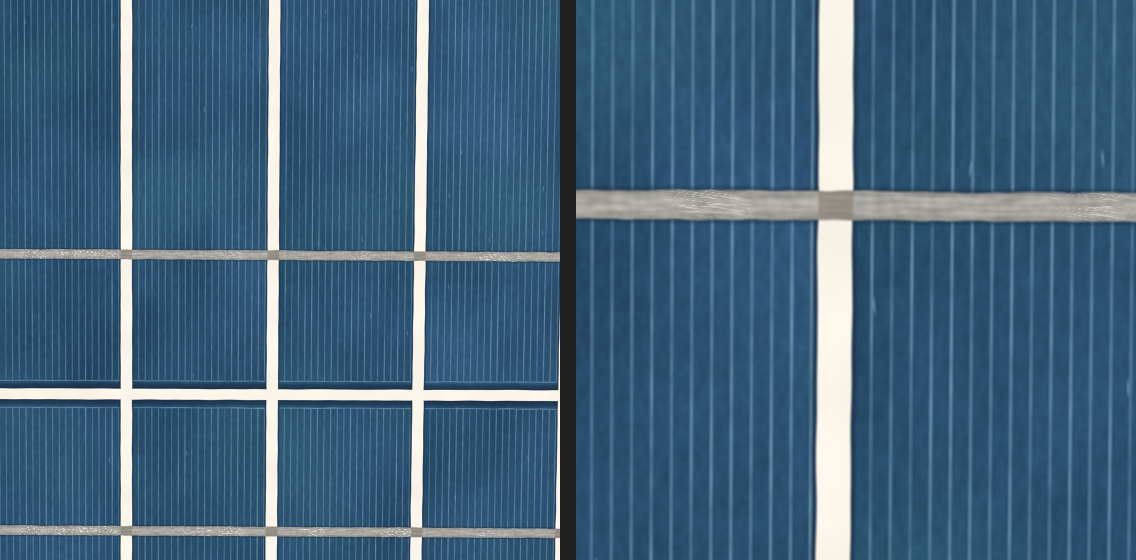
Left: the whole. Right: its middle third, enlarged.
This texture is drawn by a three.js fragment shader. Its source:

```glsl
// Blue solar cells with fine contact fingers, cream gaps and worn metal busbars.
varying vec2 vUv;

const vec3 NAVY = vec3(0.135, 0.265, 0.375);
const vec3 BLUE = vec3(0.205, 0.365, 0.505);
const vec3 TEAL = vec3(0.175, 0.365, 0.440);
const vec3 EDGE = vec3(0.100, 0.170, 0.255);
const vec3 FINGER = vec3(0.440, 0.595, 0.700);
const vec3 CREAM = vec3(0.985, 0.960, 0.915);
const vec3 METAL = vec3(0.670, 0.660, 0.640);
const vec3 TARNISH = vec3(0.560, 0.530, 0.490);

const float FINGERS = 22.0;     // fingers in one column pitch
const float CELL_PITCH = 0.987; // distance between horizontal gaps
const float BUS_PITCH = 0.4935; // distance between busbars
const float GAP_HALF = 0.0103;
const float BUS_HALF = 0.0086;
const float RAIL = 0.0240;      // gap centre to the line joining the fingers

float hash(vec2 p) {
  return fract(sin(dot(p, vec2(127.1, 311.7))) * 43758.5);
}

vec2 gradient(vec2 p) {
  float a = 6.2832 * hash(p);
  return vec2(cos(a), sin(a));
}

// Gradient noise, roughly -0.7 to 0.7
float noise(vec2 p) {
  vec2 i = floor(p), f = p - i;
  vec2 w = f * f * f * (f * (f * 6.0 - 15.0) + 10.0);
  vec2 e = vec2(0.0, 1.0);
  float low = mix(dot(gradient(i), f), dot(gradient(i + e.yx), f - e.yx), w.x);
  float high = mix(dot(gradient(i + e), f - e), dot(gradient(i + e.yy), f - e.yy), w.x);
  return mix(low, high, w.y);
}

float fbm(vec2 p) {
  float sum = 0.0, amp = 0.6;
  for (int i = 0; i < 4; i++) {
    sum += amp * noise(p);
    p = p * 2.03 + 7.3;
    amp *= 0.55;
  }
  return sum;
}

// Soft-edged stripe around zero distance
float band(float d, float halfWidth, float soft) {
  return 1.0 - smoothstep(halfWidth - soft, halfWidth + soft, abs(d));
}

// Signed distance to the nearest of evenly spaced lines
float nearest(float x, float pitch) {
  return x - pitch * floor(x / pitch + 0.5);
}

// Silicon: mottled blue with a tint of its own for every cell
vec3 silicon(vec2 uv, vec2 id) {
  float tint = hash(id + 3.7);
  float mottle = fbm(uv * vec2(5.0, 4.0) + id * 9.1);
  float grain = noise(uv * vec2(190.0, 75.0)) + 0.6 * noise(uv * 260.0);
  vec3 color = mix(NAVY, BLUE, clamp(0.43 + 0.9 * mottle + 0.3 * (tint - 0.5), 0.0, 1.0));
  color = mix(color, TEAL, 0.45 * smoothstep(0.0, 0.4, noise(uv * 4.0 + id * 5.3)));
  return color * (1.0 + 0.10 * grain);
}

// Contact fingers: uneven in brightness along and across the cell
float fingers(float column, vec2 uv, float pitch) {
  float s = column * FINGERS - 0.35;
  float index = floor(s);
  float line = band((fract(s) - 0.5) * pitch / FINGERS, 0.0010, 0.0011);
  float wear = 0.68 + 0.5 * noise(vec2(index * 3.17, uv.y * 9.0));
  wear += 0.25 * noise(vec2(index * 5.3, uv.y * 70.0));
  return line * wear * mix(0.65, 1.0, hash(vec2(index, floor(column))));
}

// Sparse short pale scuffs, one candidate per grid square
float scuffs(vec2 uv) {
  vec2 g = uv * 13.0, id = floor(g);
  vec2 d = (fract(g) - 0.25 - 0.5 * vec2(hash(id + 1.3), hash(id + 8.9))) / 13.0;
  d.x += 0.4 * d.y * (hash(id + 4.1) - 0.5);
  return step(0.86, hash(id)) * band(d.x, 0.0008, 0.0010) * band(d.y, 0.004, 0.003);
}

// Busbar: brushed metal with bright scratches, tarnished over the gaps
vec3 busbar(vec2 uv, float across, float overGap) {
  float brushed = noise(vec2(uv.x * 45.0, across * 300.0));
  float ridge = 1.0 - abs(noise(vec2(uv.x * 70.0 + across * 500.0, across * 120.0)));
  float worn = smoothstep(0.0, 0.3, noise(vec2(uv.x * 9.0, uv.y * 5.0)));
  vec3 color = METAL * (1.0 + 0.16 * brushed + 0.09 * noise(uv * 180.0));
  color += 0.22 * worn * smoothstep(0.92, 1.0, ridge);
  color *= 1.0 - 0.12 * smoothstep(0.003, BUS_HALF, abs(across));
  return mix(color, TARNISH * (1.0 + 0.1 * brushed), 0.8 * overGap);
}

void main() {
  // Slight perspective: columns spread upward, rows sink to the right
  vec2 uv = vUv;
  float pitch = mix(0.2585, 0.2650, uv.y);
  float column = (uv.x - 0.2257) / pitch;
  float row = uv.y - 0.2970 + 0.0036 * uv.x;
  float wobble = 0.0009 * noise(uv * 28.0);
  float gapX = nearest(column, 1.0) * pitch + wobble;
  float gapY = nearest(row, CELL_PITCH) + wobble;
  float busY = nearest(uv.y - 0.0535 + 0.0058 * uv.x, BUS_PITCH) + wobble;
  vec2 id = floor(vec2(column, row / CELL_PITCH));

  // Cell face with its fingers and the rail joining their ends
  vec3 color = silicon(uv, id);
  float inside = 1.0 - band(gapX, GAP_HALF + 0.0015, 0.0010);
  float lines = fingers(column, uv, pitch) * (1.0 - band(gapY, RAIL, 0.0010));
  float rail = band(abs(gapY) - RAIL, 0.0010, 0.0012) * (0.65 + 0.5 * noise(uv * 50.0));
  color = mix(color, EDGE, 0.55 * band(gapY, RAIL - 0.005, 0.0030));
  color = mix(color, FINGER, clamp(max(lines, rail), 0.0, 1.0) * inside);
  color = mix(color, FINGER * 1.15, 0.5 * scuffs(uv));

  // Dark rims, cream gaps, then the busbars on top
  float gap = max(band(gapX, GAP_HALF, 0.0013), band(gapY, GAP_HALF - 0.0006, 0.0013));
  float rim = max(band(gapX, GAP_HALF + 0.0022, 0.0022), band(gapY, GAP_HALF + 0.002, 0.0022));
  color = mix(color, EDGE, 0.75 * rim);
  color = mix(color, CREAM * (1.0 + 0.03 * noise(uv * 22.0)), gap);
  color = mix(color, EDGE, 0.55 * band(busY, BUS_HALF + 0.0018, 0.0022) * (1.0 - gap));
  float bus = band(busY + 0.0008 * noise(uv * 90.0), BUS_HALF, 0.0013);
  color = mix(color, busbar(uv, busY, gap), bus);

  gl_FragColor = vec4(color, 1.0);
}
```
